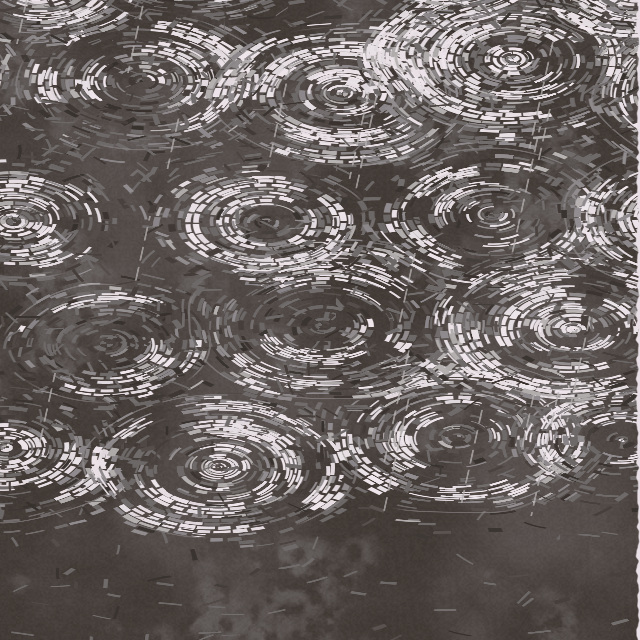
This texture is drawn by a WebGL 1 fragment shader. Its source:

```glsl
precision highp float;
// Rain on dark water: elliptical ripples built from short pale dashes.
// Ripples sit on a jittered, staggered grid; each is cut into polar cells
// holding one dash, lit by ring waves and noise. Slanted rain goes on top.
uniform vec2 u_resolution;

const float TAU = 6.28319;
const float SQUASH = 0.55;     // height of a ripple relative to its width
const float SPACING = 0.35;    // ripple grid step
const vec3 DEEP = vec3(0.262, 0.232, 0.214);
const vec3 WATER = vec3(0.345, 0.315, 0.305);
const vec3 SLATE = vec3(0.44, 0.42, 0.42);
const vec3 STEEL = vec3(0.56, 0.54, 0.55);
const vec3 SILVER = vec3(0.71, 0.69, 0.69);
const vec3 WHITE = vec3(0.91, 0.88, 0.90);

float hash(vec2 p) {
  return fract(sin(dot(p, vec2(127.1, 311.7))) * 43758.5453);
}

float noise(vec2 p) {
  vec2 i = floor(p), f = fract(p);
  f = f * f * (3.0 - 2.0 * f);
  return mix(mix(hash(i), hash(i + vec2(1.0, 0.0)), f.x),
             mix(hash(i + vec2(0.0, 1.0)), hash(i + 1.0), f.x), f.y);
}

float fbm(vec2 p) {
  float sum = 0.0, amp = 0.5;
  for (int i = 0; i < 5; i++) {
    sum += amp * noise(p);
    p = p * 2.1 + 17.3;
    amp *= 0.5;
  }
  return sum;
}

// Stepped ramp from dark water to white glint
vec3 dashColor(float tone, float vary) {
  vec3 c = mix(DEEP * 0.85, WATER, vary);
  c = mix(c, SLATE, step(0.14, tone));
  c = mix(c, STEEL, step(0.35, tone));
  c = mix(c, SILVER, step(0.50, tone));
  return mix(c, WHITE, step(0.60, tone)) * (0.96 + 0.07 * vary);
}

// Mottled, slightly grainy water between the dashes
vec3 waterColor(vec2 uv) {
  float cloud = fbm(uv * 5.0);
  vec3 c = mix(DEEP, WATER, smoothstep(0.3, 0.72, cloud));
  float blotch = smoothstep(0.52, 0.75, fbm(uv * 9.0 + 40.0));
  c = mix(c, SLATE, 0.6 * blotch * smoothstep(0.3, 0.6, fbm(uv * 45.0)));
  return c + 0.035 * (noise(uv * 380.0) - 0.5);
}

// One layer of dashes around a ripple centre: rgb colour, a coverage
vec4 dashLayer(vec2 d, float radius, float seed, vec2 size, float amount, float px) {
  float r = length(d);
  float ring = floor(r / size.y);
  float midRadius = (ring + 0.5) * size.y;
  float count = max(5.0, floor(TAU * midRadius / size.x));
  float phase = hash(vec2(ring, seed));
  float turn = fract(atan(d.y, d.x) / TAU + phase) * count;
  float seg = floor(turn);
  vec2 id = vec2(ring + seed * 37.0, seg + seed * 71.0);

  // Light is sampled at the dash centre so each dash is one flat tone
  float angle = ((seg + 0.5) / count - phase) * TAU;
  vec2 mid = midRadius * vec2(cos(angle), sin(angle));
  float fade = 1.0 - smoothstep(0.7, 1.45, midRadius / radius);
  float waves = 2.0 + 1.6 * hash(vec2(seed, 5.0));
  float band = 0.5 + 0.5 * sin(TAU * (waves * midRadius / radius + seed));
  float patchy = smoothstep(0.27, 0.72, noise(mid * 11.0 + seed * 29.0));
  float light = fade * (0.2 + 0.8 * band) * patchy;
  float present = step(hash(id), amount * (0.33 * fade + 1.2 * light));
  float tone = light + 0.5 * hash(id + 11.0) - 0.12;

  vec2 local = vec2((turn - seg - 0.5) * TAU * midRadius / count, r - midRadius);
  local.y += 0.12 * (hash(id + 5.0) - 0.5) * local.x;
  vec2 extent = 0.5 * size * vec2(mix(0.6, 1.05, hash(id + 3.0)),
                                  mix(0.45, 1.0, hash(id + 7.0)));
  vec2 cover = smoothstep(vec2(-px), vec2(px), extent - abs(local));
  return vec4(dashColor(tone, hash(id + 19.0)), present * cover.x * cover.y);
}

vec3 addRipple(vec3 col, vec2 d, float radius, float seed, float px) {
  d *= 1.0 + 0.10 * (noise(d * 9.0 + seed * 13.0) - 0.5);
  vec4 broad = dashLayer(d, radius, seed, vec2(0.029, 0.0115), 1.0, px);
  col = mix(col, broad.rgb, broad.a);
  vec4 fine = dashLayer(d, radius, seed + 1.37, vec2(0.040, 0.0062), 0.55, px);
  col = mix(col, fine.rgb, fine.a);
  float arc = 1.0 - smoothstep(0.0007, 0.0007 + 1.5 * px, abs(length(d) - radius * 1.08));
  return mix(col, STEEL, 0.6 * arc * smoothstep(0.45, 0.7, noise(d * 8.0 + seed)));
}

// Broken slanted line falling from a random start
float rainStreak(vec2 uv, float k, float px) {
  float top = 1.08 - 0.75 * hash(vec2(k, 2.0));
  float reach = mix(0.08, 0.22, hash(vec2(k, 3.0)));
  float drop = top - uv.y;
  float across = abs(uv.x - hash(vec2(k, 1.0)) + 0.22 * drop);
  float gaps = smoothstep(0.32, 0.40, abs(fract(drop * 32.0 + k * 0.37) - 0.5) + 0.2);
  float span = step(0.0, drop) * step(drop, reach);
  return span * gaps * (1.0 - smoothstep(0.0006, 0.0006 + px, across));
}

void main() {
  vec2 uv = gl_FragCoord.xy / u_resolution.y;
  float px = 1.0 / u_resolution.y;
  vec3 col = waterColor(uv);

  // Ripples, in space stretched so that they are circles
  vec2 q = vec2(uv.x, uv.y / SQUASH);
  for (int j = -1; j <= 1; j++) {
    float row = floor(q.y / SPACING) + float(j);
    float stagger = 0.5 * mod(row, 2.0);
    for (int i = -1; i <= 1; i++) {
      vec2 cell = vec2(floor(q.x / SPACING - stagger) + float(i), row);
      vec2 jitter = 0.5 + 0.45 * (vec2(hash(cell + 3.1), hash(cell + 8.7)) - 0.5);
      vec2 center = (cell + vec2(stagger, 0.0) + jitter) * SPACING;
      float seed = 1.0 + 4.0 * hash(cell + 21.0);
      float radius = mix(0.13, 0.215, hash(cell + 14.0));
      bool calm = center.y * SQUASH < 0.03 + 0.28 * center.x;  // still corner
      if (!calm) col = addRipple(col, q - center, radius, seed, 0.8 * px);
    }
  }

  for (int k = 0; k < 18; k++) {
    col = mix(col, SILVER, 0.75 * rainStreak(uv, float(k) + 1.0, px));
  }

  // Ragged pale margin on the right
  float margin = 0.9985 - 0.005 * noise(vec2(uv.y * 130.0, 4.0));
  col = mix(col, WHITE, smoothstep(margin - px, margin + px, uv.x));
  gl_FragColor = vec4(col, 1.0);
}
```
